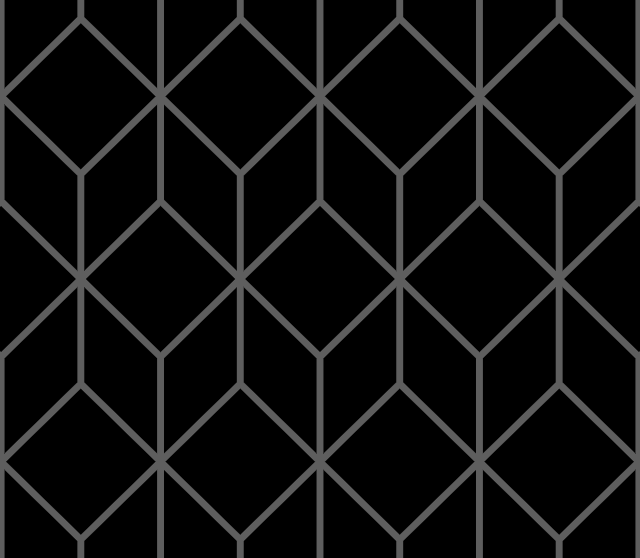
A WebGL 2 fragment shader for this pattern:

```glsl
#version 300 es
precision highp float;
// Tumbling-block lattice: grey outlined diamonds joined by vertical struts on black.

uniform vec2 u_resolution;
out vec4 fragColor;

// Lengths are fractions of the canvas width.
const vec2 DIAMOND_HALF = vec2(0.12457, 0.12174);
const float ROW_SPACING = 0.2854;
const float LINE_WIDTH = 0.0108;
const vec3 BACKGROUND = vec3(0.0);
const vec3 LINE_COLOUR = vec3(0.37);

// Fold the plane into one quadrant of a cell centred on the origin.
vec2 foldCell(vec2 p, vec2 cell) {
    return abs(p - cell * round(p / cell));
}

// Distance to a diamond outline with mitred corners.
float diamondOutline(vec2 q, vec2 halfSize) {
    vec2 normal = normalize(halfSize.yx);
    return abs(dot(q - vec2(halfSize.x, 0.0), normal));
}

// Distance to the strut that starts at the tip of the diamond.
float verticalStrut(vec2 q, float tip) {
    return max(q.x, tip - q.y);
}

// One lattice of diamonds and struts.
float lattice(vec2 p, vec2 cell, vec2 halfSize) {
    vec2 q = foldCell(p, cell);
    return min(diamondOutline(q, halfSize), verticalStrut(q, halfSize.y));
}

void main() {
    vec2 p = (gl_FragCoord.xy - 0.5 * u_resolution) / u_resolution.x;
    float pixel = 1.0 / u_resolution.x;

    // Two lattices, staggered by half a cell, make the alternating rows.
    vec2 stagger = vec2(DIAMOND_HALF.x, ROW_SPACING);
    vec2 cell = 2.0 * stagger;
    float d = min(lattice(p, cell, DIAMOND_HALF),
                  lattice(p - stagger, cell, DIAMOND_HALF));

    // Antialiased line.
    float coverage = clamp((0.5 * LINE_WIDTH - d) / pixel + 0.5, 0.0, 1.0);
    fragColor = vec4(mix(BACKGROUND, LINE_COLOUR, coverage), 1.0);
}
```
